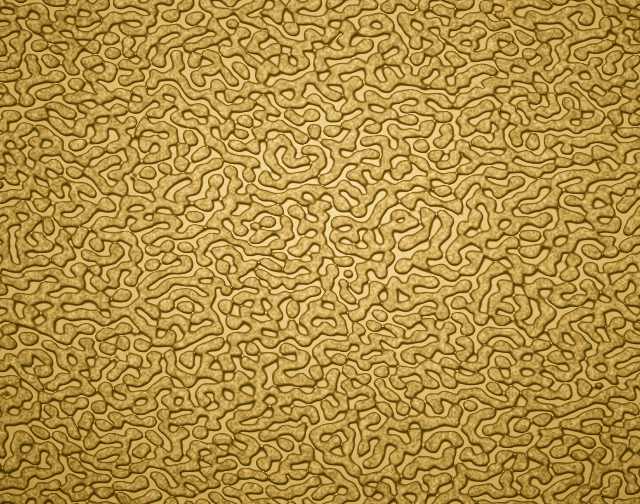
A WebGL 2 fragment shader for this texture:

```glsl
#version 300 es
precision highp float;
// Embossed gold sheet: raised wandering islands with grainy tops on a polished
// ground. A sum of random plane waves, divided by its slope, gives a distance
// to the island borders; tone is then mapped through a gold ramp.

uniform vec2 u_resolution;
out vec4 fragColor;

float hash(vec2 p) {
  return fract(sin(dot(p, vec2(12.9898, 78.233))) * 43758.5453);
}

float valueNoise(vec2 p) {
  vec2 cell = floor(p), f = fract(p);
  f = f * f * (3.0 - 2.0 * f);
  return mix(mix(hash(cell), hash(cell + vec2(1, 0)), f.x),
             mix(hash(cell + vec2(0, 1)), hash(cell + vec2(1, 1)), f.x), f.y);
}

// Band-limited random relief: x is height, yz is its gradient
vec3 relief(vec2 p) {
  const int WAVES = 44;
  vec3 sum = vec3(0.0);
  for (int i = 0; i < WAVES; i++) {
    float n = float(i);
    float spread = 2.0 * (n + hash(vec2(n, 1.7))) / float(WAVES) - 1.0;
    // wave vectors cluster near the vertical, so islands lie mostly flat
    float angle = 1.82 + 1.55 * sign(spread) * pow(abs(spread), 1.4);
    float up = sin(angle);
    float freq = 225.0 * mix(0.74, 1.0, up * up) * mix(0.76, 1.26, hash(vec2(n, 5.3)));
    vec2 k = freq * vec2(cos(angle), up);
    float phase = dot(k, p) + 6.2832 * hash(vec2(n, 9.1));
    sum += vec3(cos(phase), -sin(phase) * k);
  }
  return sum / sqrt(0.5 * float(WAVES));
}

// Gold from deep brown (0) to pale cream (5)
vec3 goldRamp(float tone) {
  vec3 c = mix(vec3(0.33, 0.24, 0.03), vec3(0.49, 0.37, 0.10), clamp(tone, -0.5, 1.0));
  c = mix(c, vec3(0.64, 0.50, 0.19), clamp(tone - 1.0, 0.0, 1.0));
  c = mix(c, vec3(0.78, 0.64, 0.32), clamp(tone - 2.0, 0.0, 1.0));
  c = mix(c, vec3(0.89, 0.76, 0.47), clamp(tone - 3.0, 0.0, 1.0));
  return mix(c, vec3(0.97, 0.88, 0.67), clamp(tone - 4.0, 0.0, 1.3));
}

void main() {
  vec2 uv = gl_FragCoord.xy / u_resolution;
  vec2 p = gl_FragCoord.xy / u_resolution.y;

  // Gentle warp bends the flow of the islands
  vec2 warp = vec2(valueNoise(p * 5.0), valueNoise(p * 5.0 + 31.0)) - 0.5;
  vec3 field = relief(p + 0.028 * warp);

  // Signed distance to the border, positive on the islands
  float slope = sqrt(dot(field.yz, field.yz) + 120.0);
  float edge = (field.x - 0.12) / slope + 0.0029;
  float lowerSide = dot(field.yz / slope, normalize(vec2(-0.35, 1.0)));

  // Broad light, strongest a little above the centre
  vec2 off = uv - vec2(0.51, 0.6);
  float light = 0.6 - 3.2 * off.x * off.x - 2.6 * off.y * off.y;
  float gloss = exp(-14.0 * dot(off, off));

  // Polished ground and grainy island tops
  float grain = 0.6 * valueNoise(p * 290.0) + 0.4 * valueNoise(p * 150.0 + 17.0) - 0.5;
  float ground = 3.65 + 0.5 * grain + light + 0.55 * gloss;
  float top = 2.95 + 2.9 * grain + light + 0.15 * gloss;
  top -= 0.3 * lowerSide * exp(-max(edge, 0.0) / 0.005);
  float aa = max(0.0009, 0.5 / u_resolution.y);
  float tone = mix(ground, top, smoothstep(-aa, aa, edge));

  // Dark groove around each island, heavier on the lower side
  float width = 0.0027 + 0.0006 * lowerSide;
  float groove = exp(-edge * edge / (width * width));
  tone = mix(tone, -0.3 + 0.4 * light, groove * (0.82 + 0.16 * lowerSide));

  fragColor = vec4(goldRamp(tone), 1.0);
}
```
